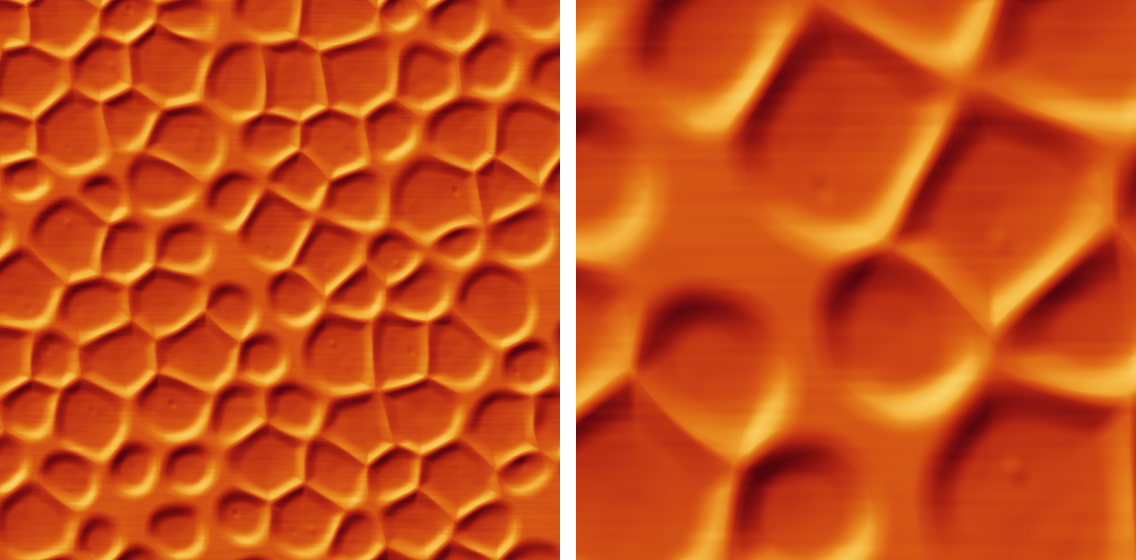
Left, the full canvas; right, a detail of the centre.
Reproduce this texture procedurally as a three.js fragment shader.

```glsl
varying vec2 vUv;

#define SPACING 0.118
#define JITTER 0.46
#define SMALL_RADIUS 0.045
#define LARGE_RADIUS 0.083
#define STRETCH 0.13
#define CORNER_ROUNDING 0.014
#define RIM_HEIGHT 0.80
#define DOME_HEIGHT 0.40
#define SPECK_SPACING 0.036
#define SCAN_ROWS 256.0
#define LIGHT_STEP 0.005

float hash(vec2 p) {
  return fract(sin(dot(p, vec2(127.1, 311.7))) * 43758.5453);
}

vec2 hash2(vec2 p) {
  return vec2(hash(p), hash(p + 57.3));
}

float noise(vec2 p) {
  vec2 i = floor(p), f = fract(p);
  f = f * f * (3.0 - 2.0 * f);
  return mix(mix(hash(i), hash(i + vec2(1.0, 0.0)), f.x),
             mix(hash(i + vec2(0.0, 1.0)), hash(i + 1.0), f.x), f.y);
}

float smoothMax(float a, float b, float k) {
  return 0.5 * (a + b + sqrt((a - b) * (a - b) + k * k));
}

// Packed cells: x = signed distance to the wall, y = radius of the cell
vec2 packedCells(vec2 p) {
  float nearest = 1.0, second = 1.0, radius = SMALL_RADIUS;
  float row = floor(p.y / (SPACING * 0.866));
  for (int j = -2; j <= 2; j++) {
    float y = row + float(j);
    float shift = 0.5 * mod(y, 2.0);
    float column = floor(p.x / SPACING - shift);
    for (int i = -2; i <= 2; i++) {
      vec2 id = vec2(column + float(i), y);
      vec2 site = vec2(id.x + shift + 0.5, (y + 0.5) * 0.866);
      vec2 center = SPACING * (site + JITTER * (hash2(id + 3.7) - 0.5));
      float r = mix(SMALL_RADIUS, LARGE_RADIUS, hash(id + 11.9));
      r *= mix(0.93, 1.04, center.y);
      // A few sites stay empty, mostly low down
      r -= 0.1 * step(0.93 + 0.1 * center.y, hash(id + 23.1));
      // Randomly turned ellipse
      float angle = 6.2832 * hash(id + 31.3);
      vec2 axis = vec2(cos(angle), sin(angle));
      vec2 q = p - center;
      q += axis * dot(axis, q) * STRETCH * (hash(id + 41.7) * 2.0 - 1.0);
      float d = length(q) - r;
      if (d < nearest) {
        second = nearest;
        nearest = d;
        radius = max(r, SMALL_RADIUS);
      } else {
        second = min(second, d);
      }
    }
  }
  float wall = 0.5 * (nearest - second);
  return vec2(smoothMax(nearest, wall, CORNER_ROUNDING), radius);
}

// Small raised or sunken specks
float specks(vec2 p) {
  vec2 id = floor(p / SPECK_SPACING);
  vec2 center = (id + 0.5 + 0.46 * (hash2(id + 5.1) - 0.5)) * SPECK_SPACING;
  float bump = 1.0 - smoothstep(0.0, 0.0095, length(p - center));
  float present = step(0.74, hash(id + 71.3));
  return bump * present * mix(-0.09, 0.12, hash(id + 83.9));
}

float surfaceHeight(vec2 p) {
  vec2 warp = vec2(noise(p * 22.0), noise(p * 22.0 + 40.0)) - 0.5;
  vec2 cell = packedCells(p + 0.006 * warp);
  float rim = 1.0 - smoothstep(-0.018, 0.012, cell.x);
  float depth = clamp(-cell.x / cell.y, 0.0, 1.0);
  float inside = smoothstep(0.2, 0.4, depth);
  float detail = specks(p) + 0.05 * noise(p * 55.0);
  return RIM_HEIGHT * rim + DOME_HEIGHT * depth * (2.0 - depth) + detail * inside;
}

// Dark red to pale yellow
vec3 heatRamp(float t) {
  vec3 c = mix(vec3(0.34, 0.02, 0.05), vec3(0.54, 0.07, 0.06), clamp(t / 0.16, 0.0, 1.0));
  c = mix(c, vec3(0.71, 0.16, 0.07), clamp((t - 0.16) / 0.18, 0.0, 1.0));
  c = mix(c, vec3(0.80, 0.27, 0.08), clamp((t - 0.34) / 0.16, 0.0, 1.0));
  c = mix(c, vec3(0.85, 0.37, 0.08), clamp((t - 0.50) / 0.13, 0.0, 1.0));
  c = mix(c, vec3(0.89, 0.50, 0.11), clamp((t - 0.63) / 0.14, 0.0, 1.0));
  c = mix(c, vec3(0.95, 0.69, 0.23), clamp((t - 0.77) / 0.15, 0.0, 1.0));
  return mix(c, vec3(0.98, 0.85, 0.45), clamp((t - 0.92) / 0.2, 0.0, 1.0));
}

void main() {
  // Slope along the light, from upper left to lower right
  vec2 along = LIGHT_STEP * vec2(0.5, -0.866);
  float before = surfaceHeight(vUv - along);
  float after = surfaceHeight(vUv + along);
  float tone = 0.57 + (before - after) - 0.045 * (before + after);

  // Mottling and horizontal scan streaks
  tone += 0.05 * (noise(vUv * 28.0) - 0.5);
  tone += 0.045 * (noise(vUv * vec2(14.0, SCAN_ROWS)) - 0.5);
  gl_FragColor = vec4(heatRamp(tone), 1.0);
}
```
